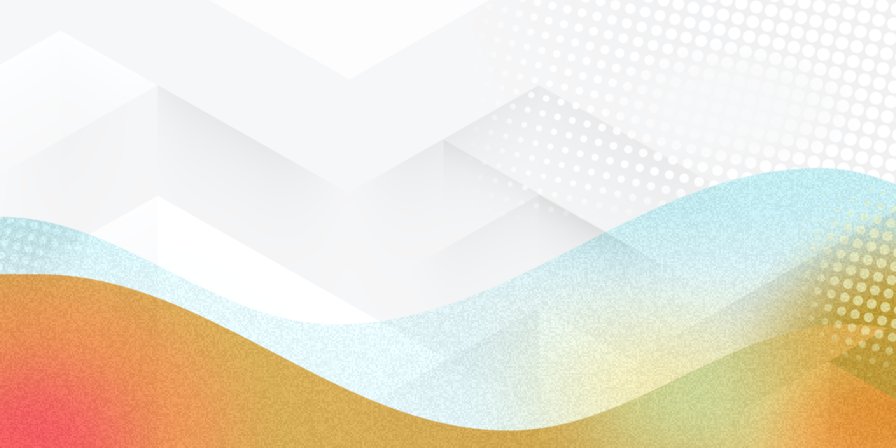
Write a Shadertoy shader that draws this background.

```glsl
const float SLOPE = 0.565;
const vec3 AQUA = vec3(0.77, 0.93, 0.95);
const vec3 PALE_AQUA = vec3(0.88, 0.95, 0.96);
const vec3 CREAM = vec3(0.94, 0.91, 0.70);
const vec3 OLIVE = vec3(0.75, 0.62, 0.22);
const vec3 CORAL = vec3(0.95, 0.37, 0.38);
const vec3 ORANGE = vec3(0.91, 0.58, 0.33);
const vec3 GOLD = vec3(0.82, 0.66, 0.32);
const vec3 LEAF = vec3(0.77, 0.82, 0.56);

float hash(vec2 cell) {
    vec3 q = fract(vec3(cell.xyx) * 0.1031);
    q += dot(q, q.yzx + 33.33);
    return fract((q.x + q.y) * q.z);
}

float fill(float d, float aa) {
    return smoothstep(-aa, aa, d);
}

// Cosine ease between two wave extremes
float swell(float x, vec2 a, vec2 b) {
    float t = clamp((x - a.x) / (b.x - a.x), 0.0, 1.0);
    return mix(a.y, b.y, 0.5 - 0.5 * cos(3.14159 * t));
}

// Three extremes joined, then a gentle fall to the right
float waveHeight(float x, vec2 a, vec2 b, vec2 c) {
    float h = x < b.x ? swell(x, a, b) : swell(x, b, c);
    return x > c.x ? swell(x, c, c + vec2(0.77, -0.32)) : h;
}

// Shade falling away below one slanted edge; side is -1 or 1
float ridge(vec2 p, vec2 apex, float side, float reach, float depth, float aa) {
    float along = (p.x - apex.x) * side;
    float below = apex.y - SLOPE * along - p.y;
    float fade = 1.0 - smoothstep(reach * 0.5, reach, along);
    return fill(along, aa) * fill(below, aa) * exp(-max(below, 0.0) / depth) * fade;
}

float halftone(vec2 p, float pitch, float radius, float aa) {
    vec2 q = mat2(0.97, 0.23, -0.23, 0.97) * p / pitch;
    return fill(radius - length(fract(q) - 0.5), aa / pitch);
}

float spot(vec2 p, vec2 center, vec2 size) {
    return 1.0 - smoothstep(0.3, 1.0, length((p - center) / size));
}

// Soft folded planes, returned as a brightness offset
float folds(vec2 p, float aa) {
    float s = 0.0;
    s -= 0.055 * ridge(p, vec2(0.352, 0.81), 1.0, 0.46, 0.11, aa);
    s -= 0.022 * ridge(p, vec2(0.352, 0.81), -1.0, 0.40, 0.20, aa);
    s -= 0.050 * ridge(p, vec2(1.203, 0.81), -1.0, 0.46, 0.11, aa);
    s -= 0.040 * ridge(p, vec2(1.203, 0.81), 1.0, 0.50, 0.15, aa);
    s -= 0.045 * ridge(p, vec2(0.99, 0.688), 1.0, 0.60, 0.05, aa);
    s -= 0.030 * ridge(p, vec2(1.203, 0.565), -1.0, 0.30, 0.12, aa);
    s -= 0.045 * ridge(p, vec2(1.203, 0.565), 1.0, 0.30, 0.09, aa);
    s -= 0.035 * ridge(p, vec2(1.203, 0.313), -1.0, 0.45, 0.12, aa);
    s += 0.025 * ridge(p, vec2(1.203, 0.313), 1.0, 0.30, 0.12, aa);
    s -= 0.060 * ridge(p, vec2(2.0, 0.53), -1.0, 0.60, 0.12, aa);
    s += 0.040 * ridge(p, vec2(0.352, 0.563), 1.0, 0.90, 0.60, aa);
    s += 0.030 * ridge(p, vec2(0.352, 0.563), -1.0, 0.30, 0.30, aa);
    s += 0.028 * ridge(p, vec2(0.135, 0.932), 1.0, 0.30, 0.15, aa);
    s += 0.028 * ridge(p, vec2(0.135, 0.932), -1.0, 0.50, 0.20, aa);
    float valley = p.y - 0.823 - SLOPE * abs(p.x - 0.78);
    s += 0.026 * fill(valley, aa);
    s -= 0.012 * fill(p.x - 1.633, aa) * (1.0 - smoothstep(0.1, 0.6, p.y));
    return s;
}

vec3 aquaColor(vec2 p) {
    vec3 c = mix(PALE_AQUA, AQUA, smoothstep(0.3, 0.6, p.y));
    float warm = smoothstep(1.0, 1.5, p.x) * (1.0 - smoothstep(0.12, 0.43, p.y));
    c = mix(c, CREAM, warm);
    return mix(c, OLIVE, spot(p, vec2(2.05, 0.2), vec2(0.45, 0.36)));
}

vec3 warmColor(vec2 p) {
    float d = length((p - vec2(0.06, 0.0)) * vec2(0.8, 1.0));
    vec3 c = mix(CORAL, ORANGE, smoothstep(0.04, 0.30, d));
    c = mix(c, GOLD, smoothstep(0.26, 0.48, d));
    c = mix(c, LEAF, smoothstep(1.15, 1.55, p.x) * smoothstep(-0.15, 0.12, p.y));
    c = mix(c, vec3(0.91, 0.72, 0.36), smoothstep(1.55, 1.9, p.x));
    return mix(c, vec3(0.94, 0.57, 0.22), spot(p, vec2(2.0, 0.0), vec2(0.35, 0.25)));
}

void mainImage(out vec4 fragColor, in vec2 fragCoord) {
    vec2 p = fragCoord / iResolution.y;
    float aa = 1.0 / iResolution.y;
    float fold = folds(p, aa);

    // Paper and its halftone corner
    float corner = smoothstep(1.0, 1.8, p.x + 0.5 * (p.y - 0.8));
    vec3 color = vec3(0.966, 0.968, 0.972) + fold;
    float pale = spot(p, vec2(1.62, 0.76), vec2(0.34, 0.16));
    color -= 0.022 * corner * (1.0 - pale);
    float dotZone = smoothstep(1.0, 1.25, p.x) * smoothstep(0.48, 0.62, p.y);
    float dots = halftone(p, 0.034, mix(0.17, 0.42, corner), aa);
    color = mix(color, vec3(1.0), dots * dotZone * (1.0 - 0.7 * pale));

    // Translucent aqua wave
    float aquaTop = waveHeight(p.x, vec2(0.0, 0.516), vec2(0.75, 0.276), vec2(1.83, 0.625));
    float aqua = fill(aquaTop - p.y, aa);
    vec3 aquaFill = aquaColor(p) + fold * 0.9;
    float leftDots = spot(p, vec2(0.0, 0.48), vec2(0.28, 0.18));
    aquaFill -= 0.05 * leftDots * (1.0 - halftone(p, 0.027, 0.3, aa));
    color = mix(color, aquaFill, aqua);

    // Warm wave with a translucent right crest
    float warmTop = waveHeight(p.x, vec2(0.085, 0.388), vec2(1.135, 0.039), vec2(1.9, 0.276));
    float warm = fill(warmTop - p.y, aa);
    float opacity = mix(1.0, 0.75, smoothstep(1.2, 1.6, p.x));
    color = mix(color, warmColor(p) + fold, warm * opacity);

    // Olive wedge and highlighted plane at the lower right
    float wedge = fill(SLOPE * (p.x - 1.85) - abs(p.y - 0.193), aa);
    color = mix(color, OLIVE * 0.96, 0.8 * wedge);
    color += 0.035 * ridge(p, vec2(1.85, 0.193), -1.0, 0.25, 0.15, aa);

    // Dots over the colored right edge
    float edgeDots = spot(p, vec2(2.0, 0.38), vec2(0.30, 0.28));
    float light = halftone(p, 0.031, 0.12 + 0.24 * edgeDots, aa);
    color = mix(color, vec3(0.94, 0.95, 0.76), light * edgeDots * 0.65 * aqua);

    // Fine grain on the colored layers
    float grain = hash(floor(p * 256.0)) - 0.5;
    color += grain * 0.07 * max(aqua, warm);
    fragColor = vec4(clamp(color, 0.0, 1.0), 1.0);
}
```
